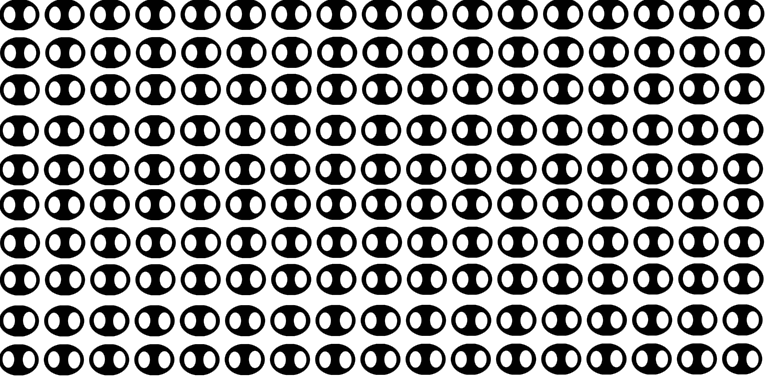
Give the GLSL for this pattern, as a Shadertoy shader.

```glsl
// Rows of black ovals, each pierced by two upright white ovals.
// The cell index gives each repeat its center; rows follow a five-row
// wobble, and hash noise varies the holes slightly. Canvas width is 1.

#define GRID vec2(17.0, 10.0)          // repeats across and down
#define PITCH vec2(0.0590, 0.0495)     // spacing of the repeats
#define FIRST vec2(0.0252, 0.0203)     // first center, from the top left
#define BODY_RADIUS vec2(0.0261, 0.0206)
#define BODY_FLAT 0.0202               // half height of the flattened body
#define HOLE_RADIUS vec2(0.0079, 0.0112)
#define HOLE_OFFSET 0.0130
#define JITTER 0.0006
#define TILT 0.0014                    // rise of a row across the canvas
#define INK vec3(0.005)
#define PAPER vec3(1.0)

float hash(vec2 p) {
    p = fract(p * vec2(0.1031, 0.1137));
    p += dot(p, p.yx + 33.33);
    return fract((p.x + p.y) * p.x * 71.7);
}

// Approximate signed distance to an ellipse, stable at its center
float ellipse(vec2 p, vec2 r) {
    float k = length(p / r);
    float slope = length(p / (r * r));
    return (k - 1.0) * max(k / max(slope, 1e-5), min(r.x, r.y));
}

// Small displacement of a row, repeating every five rows
vec2 rowWobble(float row) {
    float a = row * 6.28318 / 5.0;
    return vec2(0.0009 * sin(a),
                -0.0024 * sin(a) - 0.0011 * cos(2.0 * a) + 0.0006 * sin(2.0 * a));
}

// Oval body with its two holes, negative inside the ink
float piercedOval(vec2 p, vec2 cell) {
    float d = max(ellipse(p, BODY_RADIUS), abs(p.y) - BODY_FLAT);
    for (float side = -1.0; side <= 1.0; side += 2.0) {
        vec2 seed = cell + vec2(side * 7.0 + 19.0, 5.0);
        vec2 shift = JITTER * (vec2(hash(seed), hash(seed + 41.0)) * 2.0 - 1.0);
        vec2 center = vec2(side * HOLE_OFFSET, 0.0) + shift;
        float size = 0.98 + 0.02 * side;
        d = max(d, -ellipse(p - center, HOLE_RADIUS * size));
    }
    return d;
}

void mainImage(out vec4 fragColor, in vec2 fragCoord) {
    float pixel = 1.0 / iResolution.x;
    vec2 p = vec2(fragCoord.x, iResolution.y - fragCoord.y) * pixel;
    p.y += TILT * p.x;

    // Nearest repeat, kept within the grid
    vec2 cell = clamp(round((p - FIRST) / PITCH), vec2(0.0), GRID - 1.0);
    vec2 center = FIRST + cell * PITCH + rowWobble(cell.y);
    vec2 along = cell / (GRID - 1.0);
    center.x -= 0.002 * along.x * along.y; // lower rows are a little tighter

    float d = piercedOval(p - center, cell);
    float ink = clamp(0.5 - d / (1.2 * pixel), 0.0, 1.0);
    fragColor = vec4(mix(PAPER, INK, ink), 1.0);
}
```
